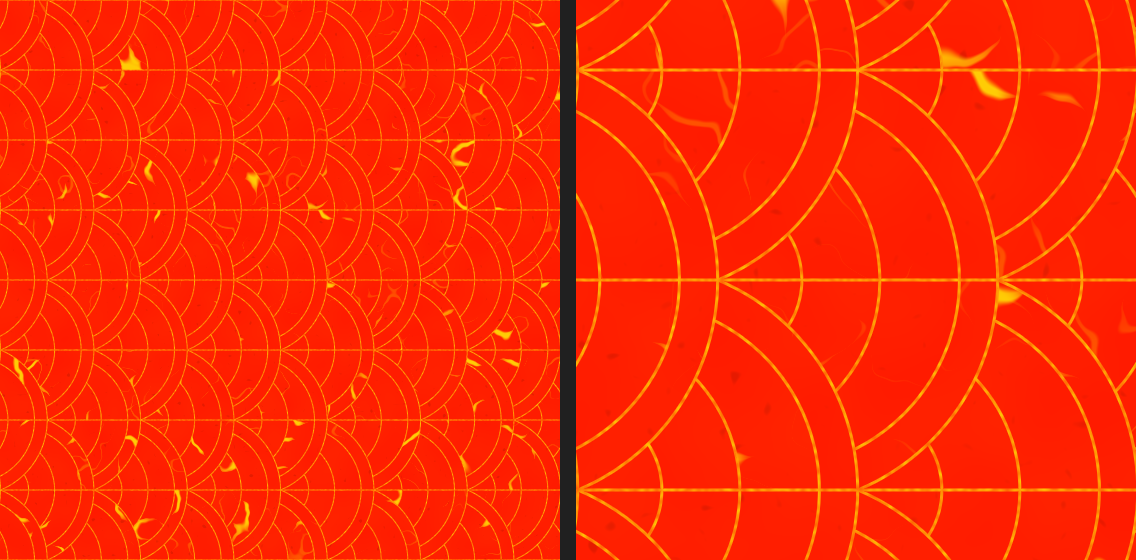
Left, the full canvas; right, a detail of the centre.
Reproduce this pattern procedurally as a three.js fragment shader.

```glsl
// Red marble fan tiles pointing right, 6 across in 8 staggered rows, with thin gold seams.
// Each fan is found from the nearest rim arc to its right, then cut into concentric pieces;
// every piece shifts the gradient-noise veins so that the marble breaks at the seams.
varying vec2 vUv;

const float PITCH = 1.0 / 6.0;   // distance between fan tips along a row
const float RIM = 0.1354;        // radius of the outer arc

float hash(vec2 cell) {
  vec3 a = fract(cell.xyx * 0.1031);
  a += dot(a, a.yzx + 33.33);
  return fract((a.x + a.y) * a.z);
}

float corner(vec2 cell, vec2 offset) {
  float angle = 6.2832 * hash(cell);
  return dot(vec2(cos(angle), sin(angle)), offset);
}

float gradientNoise(vec2 p) {
  vec2 i = floor(p), f = fract(p);
  vec2 w = f * f * f * (f * (f * 6.0 - 15.0) + 10.0);
  vec2 e = vec2(1.0, 0.0);
  return mix(mix(corner(i, f), corner(i + e, f - e), w.x),
             mix(corner(i + e.yx, f - e.yx), corner(i + 1.0, f - 1.0), w.x), w.y);
}

// Jagged crack along the zero line of noise, tapering to nothing where strength fades
float vein(vec2 p, float width, float strength) {
  float ridge = abs(gradientNoise(p));
  float w = width * strength + 0.001;
  return strength * (1.0 - smoothstep(w * 0.25, w, ridge));
}

void main() {
  vec2 p = vUv - vec2(0.001, 0.0);
  float pixel = fwidth(vUv.x);

  // Owning fan: first rim to the right among the rows below and above
  float seam = 1.0, nearest = 1.0;
  vec2 q = vec2(0.0), id = vec2(0.0);
  for (int i = 0; i < 2; i++) {
    float row = floor(p.y * 8.0) + float(i);
    float dy = p.y - row / 8.0;
    float reach = sqrt(RIM * RIM - dy * dy);
    float rimX = mod(row + 1.0, 2.0) / 12.0 - RIM + reach;
    float gap = mod(rimX - p.x, PITCH);
    seam = min(seam, min(gap, PITCH - gap) * reach / RIM);
    if (gap < nearest) {
      nearest = gap;
      q = vec2(PITCH - gap - RIM + reach, dy);   // measured from the cusp
      id = vec2(floor((p.x - q.x) * 12.0 + 0.5), row * 2.0 + step(0.0, dy));
    }
  }

  // Inner arcs and the straight seam through each row
  float r = length(q);
  float s = length(q - vec2(PITCH - RIM, 0.0));
  seam = min(seam, min(abs(r - 0.0501), abs(r - 0.0965)));
  seam = min(seam, abs(s - 0.1126));
  seam = min(seam, abs(fract(p.y * 8.0 + 0.5) - 0.5) / 8.0);
  float band = step(0.0501, r) + step(0.0965, r) + step(0.1126, s);

  // Marble coordinates, moved per piece and roughened
  vec2 key = id + 31.0 * band + 7.0;
  vec2 m = p + 20.0 * vec2(hash(key), hash(key.yx + 57.0));
  m += 0.004 * vec2(gradientNoise(m * 70.0), gradientNoise(m * 70.0 + 19.0));

  float bold = vein(m * 14.0, 0.075, smoothstep(0.2, 0.42, gradientNoise(m * 13.0 + 41.0)));
  float fine = vein(m * 22.0 + 9.0, 0.06, smoothstep(0.1, 0.5, gradientNoise(m * 9.0 + 73.0)));
  float cloud = gradientNoise(m * 16.0 + 5.0);
  float speck = smoothstep(0.42, 0.6, gradientNoise(m * 95.0));

  vec3 color = vec3(1.0, 0.12 + 0.03 * cloud, 0.0);
  color *= 1.0 - 0.1 * speck;
  color = mix(color, vec3(1.0, 0.46, 0.0), 0.6 * fine);
  color = mix(color, vec3(1.0, 0.8, 0.02), bold);

  // Grainy gold seams
  float grain = gradientNoise(p * 230.0);
  float gold = clamp((0.0009 - seam) / pixel + 0.5, 0.0, 1.0);
  color = mix(color, vec3(1.0, 0.62 + 0.2 * grain, 0.02), gold * (0.9 + 0.3 * grain));

  gl_FragColor = vec4(color, 1.0);
}
```
